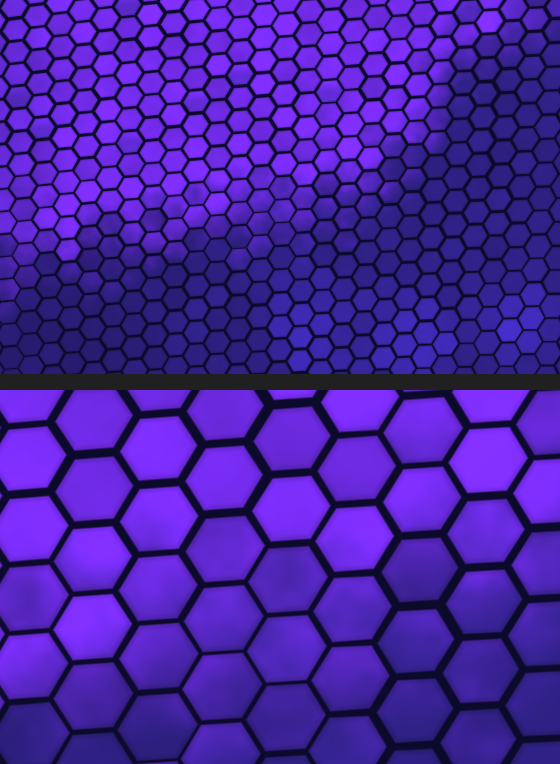
Top: the whole. Bottom: its middle third, enlarged.
This pattern is drawn by a Shadertoy shader. Its source:

```glsl
const vec2  PITCH      = vec2(0.058, 0.0620);   // column and row spacing, canvas heights
const vec2  ANCHOR     = vec2(-0.0488, 0.0879); // centre of one cell
const float ROW_SLOPE  = 0.074;
const float ROW_BEND   = 0.025;
const float FAN        = 0.10;                  // columns spread towards the top
const float LEAN       = 0.015;
const float WALL       = 0.040;                 // half wall width, in rows
const float WALL_VARY  = 0.032;
const float CELL_SHIFT = 0.035;
const float SOFTNESS   = 0.018;

const vec3 GAP    = vec3(0.045, 0.040, 0.17);
const vec3 INDIGO = vec3(0.185, 0.130, 0.530);
const vec3 VIOLET = vec3(0.490, 0.180, 0.990);
const vec3 BLUE   = vec3(0.270, 0.180, 0.800);

float hash(vec2 p) {
    return fract(sin(dot(p, vec2(127.1, 311.7))) * 43758.5453);
}

float noise(vec2 p) {
    vec2 i = floor(p), f = fract(p);
    f = f * f * (3.0 - 2.0 * f);
    return mix(mix(hash(i), hash(i + vec2(1, 0)), f.x),
               mix(hash(i + vec2(0, 1)), hash(i + vec2(1, 1)), f.x), f.y);
}

float fbm(vec2 p) {
    float sum = 0.0, amp = 0.5;
    for (int i = 0; i < 4; i++) {
        sum += amp * noise(p);
        p = p * 2.03 + 17.3;
        amp *= 0.5;
    }
    return sum / 0.9375;
}

// Canvas to lattice: one unit per row, columns sqrt(3)/2 apart
vec2 bendSheet(vec2 p) {
    vec2 q = p - ANCHOR;
    q.y -= ROW_SLOPE * q.x - ROW_BEND * q.x * q.x;
    q.y *= 1.0 - 0.04 * q.x;
    q.x = (q.x - LEAN * q.y) / (1.0 + FAN * p.y);
    return q / PITCH * vec2(0.8660254, 1.0);
}

// Offset from the nearest cell centre in xy, integer cell id in zw
vec4 hexCell(vec2 g) {
    const vec2 S = vec2(1.7320508, 1.0);
    vec2 a = floor(g / S + 0.5);
    vec2 b = floor(g / S) + 0.5;
    vec2 da = g - a * S, db = g - b * S;
    return dot(da, da) < dot(db, db) ? vec4(da, floor(a * 2.0 + 0.5))
                                     : vec4(db, floor(b * 2.0 + 0.5));
}

// Distance inward from the edge of a flat-topped hexagon
float hexInset(vec2 d) {
    d = abs(d);
    return 0.5 - max(d.y, dot(d, vec2(0.8660254, 0.5)));
}

// Violet light across the upper left, falling off along a stepped border
float violetLight(vec2 p) {
    float border = -0.22 + 0.16 * smoothstep(-0.6, 0.2, p.x)
                         + 0.40 * smoothstep(0.2, 0.55, p.x);
    float light = smoothstep(-0.10, 0.19, p.y - border);
    light *= 1.0 - 0.65 * smoothstep(0.48, 0.75, p.x);
    return light * (0.72 + 0.28 * smoothstep(-0.75, -0.5, p.x));
}

// Blue patches along the bottom
float blueLight(vec2 p) {
    vec2 d = (p - vec2(0.63, -0.36)) / 0.085;
    float patches = smoothstep(0.52, 0.8, noise(p * 6.0 + 3.7));
    float low = 1.0 - smoothstep(-0.4, -0.15, p.y);
    return max(exp(-dot(d, d)), 0.65 * patches * low * smoothstep(-0.4, 0.0, p.x));
}

void mainImage(out vec4 fragColor, in vec2 fragCoord) {
    vec2 p = (fragCoord - 0.5 * iResolution.xy) / iResolution.y;
    vec4 cell = hexCell(bendSheet(p));
    vec2 local = cell.xy, id = cell.zw;
    vec2 rnd = vec2(hash(id), hash(id + 41.3)) - 0.5;
    float tone = hash(id + 87.1);

    // Each facet reflects a slightly displaced part of the light
    vec2 centre = p - local * PITCH.y;
    vec2 seen = centre + rnd * vec2(0.07, 0.13) + local * PITCH.y * 1.4;
    float cloud = fbm(p * 11.0 + rnd * 3.0) - 0.5;
    float light = violetLight(seen + vec2(0.0, cloud * 0.22));
    light *= 0.97 + 0.30 * cloud + 0.14 * (tone - 0.5);
    light *= 1.0 - 0.45 * step(0.94, tone) * smoothstep(-0.3, 0.4, 0.3 - local.y);

    vec3 color = mix(INDIGO, VIOLET, clamp(light, 0.0, 1.0));
    color = mix(color, BLUE, blueLight(centre + rnd * 0.03) * (1.0 - light));
    color *= 1.0 + 0.10 * (tone - 0.5) + 0.12 * cloud;
    color *= 1.0 - 0.14 * (1.0 - light) * smoothstep(0.1, -0.6, p.x + 0.0) * step(p.y, 0.0);

    // Uneven walls with a faint dark bevel
    float inset = hexInset(local - rnd * CELL_SHIFT);
    float outer = hexInset(local);
    float wall = WALL + WALL_VARY * (noise(p * 7.0 + 9.0) - 0.35)
               + 0.012 * smoothstep(-0.2, 0.3, p.y);
    float edge = min(inset, outer + 0.012) - wall;
    float pixel = 1.0 / (PITCH.y * iResolution.y);
    float blur = max(pixel * 0.75, SOFTNESS);
    color *= 0.86 + 0.14 * smoothstep(0.0, 0.10, edge);
    color = mix(GAP, color, smoothstep(-blur, blur, edge));

    fragColor = vec4(color, 1.0);
}
```
